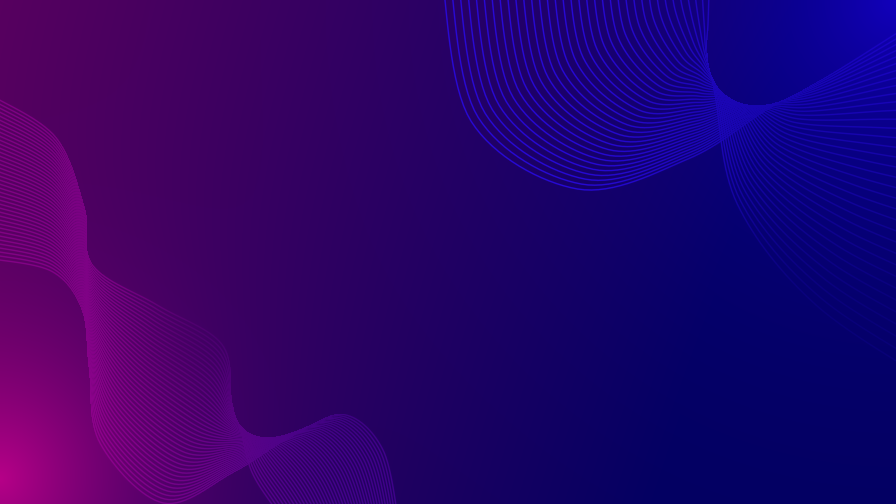
Write a Shadertoy shader that draws this background.

```glsl
float cross2(vec2 a, vec2 b) { return a.x * b.y - a.y * b.x; }

// Smooth path through k1 and k2; xy is one rail of the ribbon, zw the other
vec4 railPair(vec4 k0, vec4 k1, vec4 k2, vec4 k3, float t) {
    vec4 slope1 = 0.5 * (k2 - k0), slope2 = 0.5 * (k3 - k1);
    vec4 bend = 2.0 * (k1 - k2) + slope1 + slope2;
    vec4 lift = 3.0 * (k2 - k1) - 2.0 * slope1 - slope2;
    return k1 + t * (slope1 + t * (lift + t * bend));
}

// Coverage of the threads that run between the two rails of one section
float threads(vec2 p, vec4 k0, vec4 k1, vec4 k2, vec4 k3, float count) {
    const int STEPS = 16;
    float width = 0.0028;
    float blur = max(width, 1.1 / iResolution.y);
    float gaps = 1.0;
    vec4 last = k1;
    float lastSide = cross2(p - last.xy, last.zw - last.xy);
    for (int i = 1; i <= STEPS; i++) {
        vec4 next = railPair(k0, k1, k2, k3, float(i) / float(STEPS));
        float side = cross2(p - next.xy, next.zw - next.xy);
        // The rung between the rails sweeps over p when the side changes
        if ((lastSide < 0.0) != (side < 0.0)) {
            vec4 rung = mix(last, next, lastSide / (lastSide - side));
            vec2 span = rung.zw - rung.xy;
            float s = dot(p - rung.xy, span) / max(dot(span, span), 1e-7);
            if (abs(s - 0.5) < 0.5 + 0.5 / count) {
                vec2 along = mix(next.xy - last.xy, next.zw - last.zw, s);
                float spread = abs(cross2(span, along)) / max(length(along), 1e-6);
                float d = abs(s * count - round(s * count)) / count * spread;
                gaps *= 1.0 - width / blur * (1.0 - smoothstep(0.0, blur, d));
            }
        }
        last = next;
        lastSide = side;
    }
    return 1.0 - gaps;
}

vec3 background(vec2 p) {
    float red = 0.31 - 0.208 * p.x + 0.06 * (p.y - 0.5);
    vec3 color = vec3(max(red, 0.01), 0.0, 0.37);
    float pinkDist = length(p - vec2(0.0, 0.05));
    float blueDist = length(p - vec2(1.78, 1.0));
    color += vec3(0.43, 0.0, 0.16) * exp(-pinkDist * (3.0 + 4.0 * pinkDist));
    color += vec3(0.06, 0.0, 0.37) * exp(-3.0 * blueDist);
    return color;
}

void mainImage(out vec4 fragColor, in vec2 fragCoord) {
    vec2 p = fragCoord / iResolution.y;
    vec3 color = background(p);

    // Blue ribbon, upper right
    vec4 blueRails[8] = vec4[8](
        vec4(0.877, 1.046, 1.407, 1.093), vec4(0.935, 0.759, 1.407, 1.028),
        vec4(1.146, 0.625, 1.405, 0.958), vec4(1.366, 0.685, 1.403, 0.896),
        vec4(1.521, 0.782, 1.419, 0.810), vec4(1.655, 0.856, 1.463, 0.595),
        vec4(1.829, 0.965, 1.620, 0.394), vec4(1.991, 1.058, 1.875, 0.225));
    float blue = 0.0;
    for (int i = 0; i < 7; i++) {
        float c = threads(p, blueRails[max(i - 1, 0)], blueRails[i],
                          blueRails[i + 1], blueRails[min(i + 2, 7)], 34.0);
        blue = blue + c - blue * c;
    }
    blue *= mix(0.85, 0.42, smoothstep(1.1, 1.6, p.x));
    blue *= mix(0.25, 1.0, smoothstep(0.35, 0.8, p.y + 0.5 * smoothstep(1.5, 1.2, p.x)));
    color = mix(color, vec3(0.16, 0.04, 0.92), blue);

    // Violet ribbon, lower left
    vec4 violetRails[11] = vec4[11](
        vec4(-0.012, 0.486, -0.012, 0.808), vec4(0.104, 0.461, 0.111, 0.727),
        vec4(0.162, 0.387, 0.169, 0.583), vec4(0.176, 0.271, 0.185, 0.472),
        vec4(0.199, 0.120, 0.313, 0.394), vec4(0.324, 0.002, 0.440, 0.317),
        vec4(0.463, 0.063, 0.461, 0.201), vec4(0.567, 0.127, 0.479, 0.139),
        vec4(0.678, 0.178, 0.500, 0.063), vec4(0.759, 0.109, 0.544, -0.007),
        vec4(0.792, -0.042, 0.602, -0.088));
    float violet = 0.0;
    for (int i = 0; i < 10; i++) {
        float c = threads(p, violetRails[max(i - 1, 0)], violetRails[i],
                          violetRails[i + 1], violetRails[min(i + 2, 10)], 40.0);
        violet = violet + c - violet * c;
    }
    violet *= 0.45 - 0.3 * smoothstep(0.19, 0.4, p.x) * smoothstep(0.08, 0.35, p.y);
    vec3 thread = mix(vec3(0.70, 0.02, 0.68), vec3(0.40, 0.02, 0.75), smoothstep(0.2, 0.7, p.x));
    color = mix(color, thread, violet);

    fragColor = vec4(color, 1.0);
}
```
